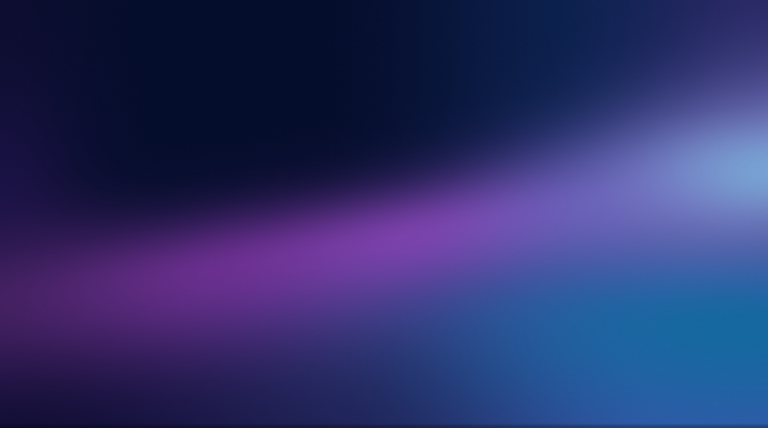
A Shadertoy shader for this background:

```glsl
// A soft aurora: a violet ribbon climbs from left to right across a navy sky,
// ending in a pale cyan glow above a blue pool at the lower right.
// Built from smooth colour ramps and lopsided Gaussian falloffs.

vec3 rgb(float r, float g, float b) { return vec3(r, g, b) / 255.0; }

float gauss(float d, float width) {
    float t = d / width;
    return exp(-t * t);
}

// Gaussian with a separate width on each side of zero
float lopsided(float d, float below, float above) {
    return gauss(d, mix(below, above, step(0.0, d)));
}

float glow(vec2 p, vec2 centre, vec2 radius) {
    vec2 d = (p - centre) / radius;
    return exp(-dot(d, d));
}

// Sine-free hash for faint grain that hides banding
float hash(vec2 p) {
    vec3 q = fract(p.xyx * 0.1031);
    q += dot(q, q.yzx + 33.33);
    return fract((q.x + q.y) * q.z);
}

// Night sky above, dusk and periwinkle below
vec3 backdrop(vec2 p) {
    vec3 sky = mix(rgb(12.0, 13.0, 47.0), rgb(5.0, 13.0, 44.0), smoothstep(0.0, 0.2, p.x));
    sky = mix(sky, rgb(13.0, 34.0, 80.0), smoothstep(0.4, 0.8, p.x));
    sky = mix(sky, rgb(38.0, 38.0, 98.0), smoothstep(0.72, 1.0, p.x));
    vec3 dusk = mix(rgb(12.0, 12.0, 48.0), rgb(32.0, 30.0, 82.0), smoothstep(0.0, 0.5, p.x));
    dusk = mix(dusk, rgb(62.0, 82.0, 172.0), smoothstep(0.45, 0.9, p.x));
    return mix(dusk, sky, smoothstep(0.25, 0.6, p.y));
}

vec3 ribbonColour(float x) {
    vec3 c = mix(rgb(65.0, 32.0, 95.0), rgb(110.0, 47.0, 145.0), smoothstep(-0.05, 0.34, x));
    c = mix(c, rgb(126.0, 65.0, 172.0), smoothstep(0.28, 0.56, x));
    c = mix(c, rgb(106.0, 94.0, 183.0), smoothstep(0.52, 0.77, x));
    return mix(c, rgb(116.0, 116.0, 190.0), smoothstep(0.7, 1.0, x));
}

// Coverage of the rising band, wider towards the right
float ribbon(vec2 p) {
    float centre = 0.30 + 0.21 * p.x + 0.10 * p.x * p.x;
    float spread = smoothstep(0.5, 1.0, p.x);
    float above = 0.13 + 0.10 * spread + 0.03 * (1.0 - smoothstep(0.0, 0.25, p.x));
    float below = 0.20 + 0.08 * spread;
    return lopsided(p.y - centre, below, above);
}

// Blue pool, crisp on top and fading slowly downwards
float pool(vec2 p) {
    return gauss(p.x - 0.97, 0.40) * lopsided(p.y - 0.24, 0.26, 0.14);
}

void mainImage(out vec4 fragColor, in vec2 fragCoord) {
    vec2 p = fragCoord / iResolution.xy;

    vec3 colour = backdrop(p);
    colour = mix(colour, rgb(36.0, 22.0, 86.0), 0.5 * glow(p, vec2(0.0, 0.55), vec2(0.1, 0.25)));
    colour = mix(colour, ribbonColour(p.x), ribbon(p));
    colour = mix(colour, rgb(21.0, 104.0, 160.0), pool(p));
    colour = mix(colour, rgb(120.0, 168.0, 213.0), 0.9 * glow(p, vec2(1.02, 0.6), vec2(0.15, 0.1)));

    // Thin shade along the bottom edge, then grain
    colour *= 1.0 - 0.25 * (1.0 - smoothstep(0.003, 0.012, p.y));
    colour += (hash(floor(p * vec2(512.0, 286.0))) - 0.5) / 255.0;
    fragColor = vec4(clamp(colour, 0.0, 1.0), 1.0);
}
```
